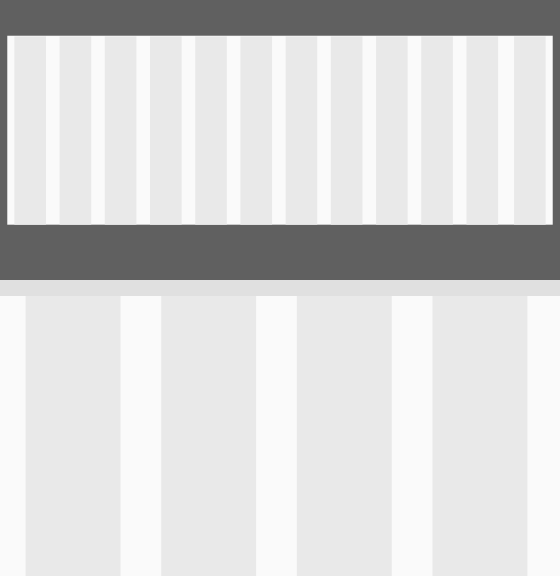
Top, the full canvas; bottom, a detail of the centre.
A Shadertoy shader for this pattern:

```glsl
// Draws a pale panel of twelve grey vertical bars on a dark ground.

// Antialiased coverage of the interval from lo to hi
float span(float x, float lo, float hi, float pixel) {
    return clamp((x - lo) / pixel + 0.5, 0.0, 1.0)
         * clamp((hi - x) / pixel + 0.5, 0.0, 1.0);
}

float box(vec2 p, vec2 lo, vec2 hi, float pixel) {
    return span(p.x, lo.x, hi.x, pixel) * span(p.y, lo.y, hi.y, pixel);
}

void mainImage(out vec4 fragColor, in vec2 fragCoord) {
    // Canvas units: x runs 0 to 2, y runs 0 to 1
    vec2 p = fragCoord / iResolution.y;
    float pixel = 1.0 / iResolution.y;

    // Dark ground and light panel
    float panel = box(p, vec2(0.026, 0.1975), vec2(1.974, 0.8724), pixel);
    vec3 color = mix(vec3(0.378), vec3(0.98), panel);

    // Evenly pitched bars; the last sits slightly further right
    float pitch = 0.16146;
    float index = clamp(floor((p.x - 0.03) / pitch), 0.0, 11.0);
    float left = 0.0513 + index * pitch + 0.0085 * step(10.5, index);
    float bar = box(p, vec2(left, 0.1975), vec2(left + 0.113, 0.870), pixel);
    color = mix(color, vec3(0.915), bar);

    fragColor = vec4(color, 1.0);
}
```
